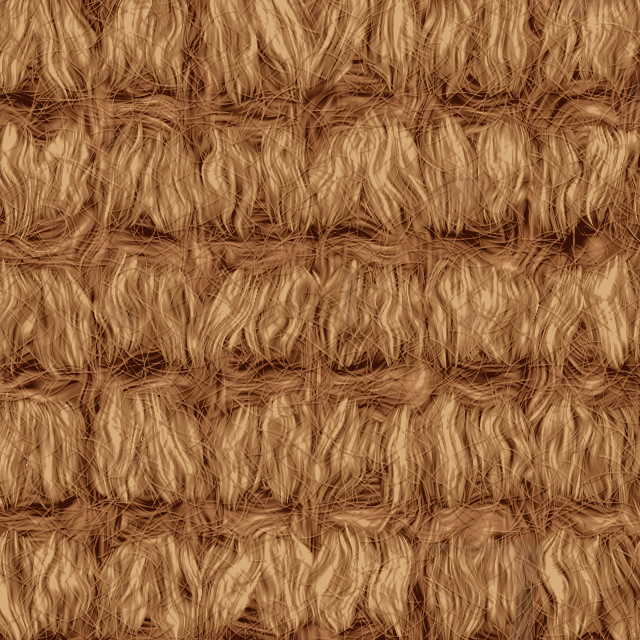
Write a Shadertoy shader that draws this texture.

```glsl
// Coarse coir matting: rows of paired wrapped knots over a reddish weft, with loose fibres.

const float PAIR = 0.172;                   // width of one pair of knots
const float ROW = 0.213;                    // height of one woven row
const vec2 ORIGIN = vec2(0.143, 0.082);     // pair edge and row centre
const vec2 KNOT = vec2(0.048, 0.083);       // knot half size
const float FIBRE_WIDTH = 0.0010;           // half width of a loose fibre
const vec2 FIBRE_CELL = vec2(0.034, 0.075); // finest and widest fibre spacing
const int FIBRE_LAYERS = 11;
const float CONTRAST = 1.75;                // depth of the strand shading
const vec3 WEFT_TINT = vec3(1.02, 0.96, 0.92);
const vec3 KNOT_TINT = vec3(1.02, 1.0, 0.95);
const vec3 HUSK = vec3(0.53, 0.37, 0.25);
const vec3 RAMP[6] = vec3[6](
    vec3(0.21, 0.07, 0.02), vec3(0.38, 0.20, 0.08), vec3(0.51, 0.32, 0.18),
    vec3(0.61, 0.42, 0.26), vec3(0.69, 0.51, 0.34), vec3(0.82, 0.67, 0.49));

vec2 hash2(vec2 p) {
    vec3 q = fract(p.xyx * vec3(0.1031, 0.1030, 0.0973));
    q += dot(q, q.yzx + 33.33);
    return fract((q.xx + q.yz) * q.zy);
}

float noise(vec2 p) {
    vec2 i = floor(p), f = fract(p);
    f = f * f * (3.0 - 2.0 * f);
    return mix(mix(hash2(i).x, hash2(i + vec2(1, 0)).x, f.x),
               mix(hash2(i + vec2(0, 1)).x, hash2(i + vec2(1, 1)).x, f.x), f.y);
}

vec3 ramp(float t) {
    t = clamp(t, 0.0, 0.999) * 5.0;
    int i = int(t);
    return mix(RAMP[i], RAMP[i + 1], fract(t));
}

// Streaks running along q.y, centred on zero
float strands(vec2 q, float seed) {
    q.x += 0.018 * (noise(q * vec2(34.0, 24.0) + seed) - 0.5);
    float f = 0.28 * noise(q * vec2(95.0, 16.0) + seed)
            + 0.38 * noise(q * vec2(210.0, 27.0) + seed * 1.7)
            + 0.34 * noise(q * vec2(330.0, 44.0) + seed * 2.3);
    return (f - 0.5) * CONTRAST;
}

// Weft seen between the knots, crossed by upright strands at the pair edges
float weftTone(vec2 p, float v) {
    float u = abs(fract((p.x - ORIGIN.x) / PAIR + 0.5) - 0.5);
    float upright = 1.0 - smoothstep(0.10, 0.30, u + 0.3 * (noise(p * 45.0) - 0.5));
    float slope = 0.07 * noise(p * vec2(13.0, 9.0));
    float lying = strands(vec2(p.y + slope, p.x), 11.0);
    float rising = strands(vec2(p.x + slope * 0.8, p.y), 47.0);
    float shadow = exp(-pow((v + 0.39) / 0.06, 2.0)) * (1.0 - 0.5 * upright);
    float crevice = 1.0 - smoothstep(0.28, 0.42, abs(v));
    return 0.48 + mix(lying, rising, upright) - 0.34 * shadow - 0.18 * crevice
         + 0.22 * (noise(p * 28.0) - 0.5);
}

// x: tone of the topmost knot, y: its coverage
vec2 knotTone(vec2 p, float row) {
    float column = floor((p.x - ORIGIN.x) / (0.5 * PAIR));
    float ragged = 0.5 * (noise(p * 55.0) - 0.5);
    float top = -9.0, tone = 0.0;
    for (int i = -1; i <= 1; i++) {
        vec2 id = vec2(column + float(i), row);
        float side = mod(id.x, 2.0) * 2.0 - 1.0;
        vec2 r = hash2(id + 71.0) - 0.5, s = hash2(id + 139.0) - 0.5;
        vec2 centre = ORIGIN + vec2((id.x + 0.5) * 0.5 * PAIR - 0.004 * side, row * ROW);
        vec2 q = (p - centre - r * 0.018) / (KNOT * (1.0 + 0.2 * s));
        q.x += (0.16 * side + 0.7 * s.y) * q.y + 0.25 * r.x * sin(3.0 * q.y);
        float across = q.x / sqrt(max(1.0 - 0.6 * q.y * q.y, 0.2));
        across += 0.35 * s.x * q.y;
        float f = strands(vec2(across, q.y) * KNOT, 20.0 + 90.0 * (r.x + s.y + 1.0));
        float height = 1.0 - pow(abs(q.x), 2.4) - pow(abs(q.y), 2.6) + 0.45 * f + ragged;
        if (height > top) {
            top = height;
            float roundness = smoothstep(-0.1, 0.85, height - 0.3 * f);
            tone = 0.34 + 0.37 * roundness + 0.10 * q.y + 1.05 * f + 0.14 * r.y;
        }
    }
    return vec2(tone, smoothstep(-0.08, 0.2, top));
}

// Lays curved loose fibres with small shadows over the tone
float looseFibres(vec2 p, float tone, float pixel) {
    for (int k = 0; k < FIBRE_LAYERS; k++) {
        float size = mix(FIBRE_CELL.x, FIBRE_CELL.y, float(k) / float(FIBRE_LAYERS - 1));
        vec2 shift = hash2(vec2(float(k), 5.0)) * 7.0;
        vec2 cell = floor(p / size + shift);
        for (int n = 0; n < 9; n++) {
            vec2 id = cell + vec2(n % 3 - 1, n / 3 - 1);
            vec2 r = hash2(id + float(k) * 37.0), s = hash2(id + float(k) * 53.0 + 211.0);
            vec2 offset = p - (id + r - shift) * size;
            if (dot(offset, offset) > size * size) continue;
            float v = abs(fract((p.y - offset.y - ORIGIN.y) / ROW + 0.5) - 0.5);
            float angle = 1.57 * (1.0 - smoothstep(0.30, 0.44, v)) + 2.3 * (s.x - 0.5);
            float c = cos(angle), sn = sin(angle);
            vec2 q = mat2(c, -sn, sn, c) * offset;
            float bend = 22.0 * (s.y - 0.5);
            float d = (q.y - bend * q.x * q.x) / sqrt(1.0 + 4.0 * bend * bend * q.x * q.x);
            float reach = size * (0.35 + 0.5 * r.y);
            float ends = 1.0 - smoothstep(0.7 * reach, reach, abs(q.x));
            float body = 1.0 - smoothstep(-pixel, pixel, abs(d) - FIBRE_WIDTH * (0.6 + 0.8 * s.x));
            float shade = 1.0 - smoothstep(0.0, 0.0028, abs(d + 0.0024 * c));
            float lit = mix(tone + 0.12, 0.48 + 0.5 * fract(r.x * 17.0), 0.65);
            tone = mix(tone - 0.14 * shade * ends, lit, body * ends * 0.75);
        }
    }
    return tone;
}

void mainImage(out vec4 fragColor, in vec2 fragCoord) {
    vec2 uv = fragCoord / iResolution.y;
    vec2 p = uv + 0.016 * (vec2(noise(uv * 15.0), noise(uv * 15.0 + 60.0)) - 0.5);
    float rowPosition = (p.y - ORIGIN.y) / ROW;
    float row = floor(rowPosition + 0.5);

    vec2 knot = knotTone(p, row);
    float tone = mix(weftTone(p, rowPosition - row), knot.x, knot.y);
    tone = looseFibres(uv, tone, 0.6 / iResolution.y) + 0.04;
    vec3 color = ramp(tone) * mix(WEFT_TINT, KNOT_TINT, knot.y);

    // Scattered dull husk flecks
    float fleck = smoothstep(0.90, 0.95, noise(uv * vec2(11.0, 14.0) + 3.0));
    color = mix(color, HUSK * (0.6 + 0.7 * tone), 0.45 * fleck);
    fragColor = vec4(color, 1.0);
}
```
